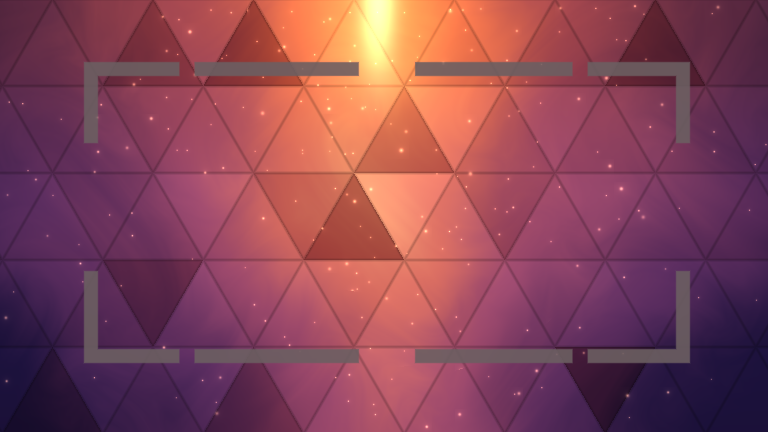
Reproduce this background procedurally as a WebGL 1 fragment shader.

```glsl
precision highp float;
// Warm light beam over a smoky triangle mosaic with sparks and a broken grey frame.
uniform vec2 u_resolution;

// Lengths are in units of the canvas height.
const vec2 LATTICE_ORIGIN = vec2(0.8194, 0.5995);
const vec2 TILE_SIZE = vec2(0.2326, 0.2014);
const float SEAM_WIDTH = 0.0035;
const float BEAM_X = 0.875;
const vec2 FRAME_CENTER = vec2(0.8958, 0.508);
const vec2 FRAME_HALF = vec2(0.7014, 0.3484);
const float FRAME_THICKNESS = 0.0324;
const vec3 FRAME_GREY = vec3(0.42, 0.37, 0.38);
const vec3 NIGHT = vec3(0.11, 0.07, 0.24);
const vec3 PLUM = vec3(0.35, 0.17, 0.36);
const vec3 ROSE = vec3(0.62, 0.29, 0.43);
const vec3 CORAL = vec3(0.87, 0.44, 0.39);
const vec3 PEACH = vec3(0.98, 0.64, 0.46);
const vec3 SPARK = vec3(1.0, 0.70, 0.50);

float hash(vec2 p) {
  return fract(sin(dot(p, vec2(127.1, 311.7))) * 43758.5);
}

// Layered, warped sines, about -1 to 1.
float smoke(vec2 p) {
  float sum = 0.0;
  float weight = 0.5;
  for (int i = 0; i < 6; i++) {
    p += 0.6 * sin(p.yx * 1.3 + vec2(1.7, 4.1));
    sum += weight * sin(p.x) * sin(p.y + 0.8);
    p = mat2(1.36, 1.02, -1.02, 1.36) * p + 2.3;
    weight *= 0.62;
  }
  return sum;
}

vec3 heatRamp(float h) {
  vec3 c = mix(NIGHT, PLUM, smoothstep(0.0, 0.33, h));
  c = mix(c, ROSE, smoothstep(0.28, 0.60, h));
  c = mix(c, CORAL, smoothstep(0.55, 0.85, h));
  return mix(c, PEACH, smoothstep(0.80, 1.08, h));
}

// 1 on the chosen tile; z is 1 for tiles pointing up.
float onTile(vec3 id, float column, float row, float up) {
  return 1.0 - step(0.5, distance(id, vec3(column, row, up)));
}

float tileShade(vec3 id) {
  float shade = 0.14 * (hash(id.xy + 17.0 * id.z) - 0.5);
  shade += 0.44 * onTile(id, 0.0, -1.0, 1.0) - 0.12 * onTile(id, 0.0, -1.0, 0.0);
  shade += 0.22 * (onTile(id, -1.0, -1.0, 0.0) + onTile(id, 1.0, -1.0, 0.0));
  shade += 0.36 * (onTile(id, -2.0, -2.0, 0.0) + onTile(id, 3.0, -3.0, 0.0));
  shade += 0.24 * (onTile(id, -2.0, -3.0, 1.0) + onTile(id, 0.0, -3.0, 1.0));
  shade += 0.34 * (onTile(id, -2.0, 1.0, 1.0) + onTile(id, 2.0, 1.0, 1.0));
  shade += 0.22 * (onTile(id, -3.0, 1.0, 1.0) + onTile(id, 0.0, 0.0, 1.0));
  return shade;
}

float boxDistance(vec2 p, vec2 halfSize) {
  vec2 d = abs(p) - halfSize;
  return max(d.x, d.y);
}

float frameDistance(vec2 p) {
  float ring = max(boxDistance(p, FRAME_HALF), -boxDistance(p, FRAME_HALF - FRAME_THICKNESS));
  float middleGap = abs(p.x) - 0.065;
  float smallGap = abs(abs(p.x + 0.008) - 0.455) - 0.0175;
  float sideGap = abs(p.y - 0.0127) - 0.148;
  return max(ring, -min(min(middleGap, smallGap), sideGap));
}

// One soft dot per grid cell, thinned out by chance.
float sparks(vec2 p, float density) {
  float light = 0.0;
  for (int i = 0; i < 3; i++) {
    float scale = 9.0 + 5.0 * float(i);
    vec2 cell = floor(p * scale) + 37.0 * float(i);
    vec2 spot = 0.15 + 0.7 * vec2(hash(cell), hash(cell + 5.3));
    float d = length(fract(p * scale) - spot) / scale;
    float size = mix(0.0015, 0.0042, pow(hash(cell + 9.1), 3.0));
    float lit = step(hash(cell + 2.7), density) * (0.4 + 0.6 * hash(cell + 7.9));
    light += lit * (exp(-d * d / (size * size)) + 0.18 * exp(-d / (size * 2.0)));
  }
  return light;
}

void main() {
  vec2 p = gl_FragCoord.xy / u_resolution.y;
  float pixel = 1.0 / u_resolution.y;
  float dx = p.x - BEAM_X;

  // Background heat and smoke
  float cloud = smoke(p * 7.0);
  float heat = 0.59 - 0.42 * dx * dx + 0.36 * exp(-dx * dx / 0.09);
  heat -= 0.31 * (1.0 - smoothstep(0.0, 0.55, p.y));
  vec3 color = heatRamp(heat + 0.07 * cloud);
  color *= mix(vec3(1.0), vec3(1.03, 0.94, 0.70), smoothstep(0.5, 1.0, p.y));

  // Triangle tiles and their seams
  vec2 q = (p - LATTICE_ORIGIN) / TILE_SIZE;
  vec2 skewed = vec2(q.x - 0.5 * q.y, q.y);
  vec2 f = fract(skewed);
  float up = step(f.x + f.y, 1.0);
  vec3 id = vec3(floor(skewed), up);
  float shade = tileShade(id) + 0.10 * (0.5 - f.y) * (hash(id.yx + up) + 0.3);
  color *= 1.0 - shade * vec3(0.65, 1.0, 0.95);
  vec3 edges = abs(fract(vec3(skewed, skewed.x + skewed.y) + 0.5) - 0.5);
  float seam = min(edges.x, min(edges.y, edges.z)) * TILE_SIZE.y;
  color *= 1.0 - 0.20 * (1.0 - smoothstep(0.0, SEAM_WIDTH + pixel, seam));

  // Beam from the top edge
  float drop = 1.0 - p.y;
  float halo = exp(-dx * dx / 0.035 - drop * drop / 0.06);
  float core = exp(-dx * dx / 0.0016 - drop * drop / 0.022);
  color += halo * vec3(0.32, 0.22, 0.08) + core * vec3(0.5, 0.55, 0.42);

  // Sparks, then the frame
  float density = 0.12 + 0.30 * exp(-dx * dx / 0.25) * smoothstep(-0.2, 0.8, p.y);
  color += SPARK * 0.65 * sparks(p, density);
  float frame = 1.0 - smoothstep(-pixel, pixel, frameDistance(p - FRAME_CENTER));
  color = mix(color, FRAME_GREY, 0.9 * frame);
  gl_FragColor = vec4(clamp(color, 0.0, 1.0), 1.0);
}
```
